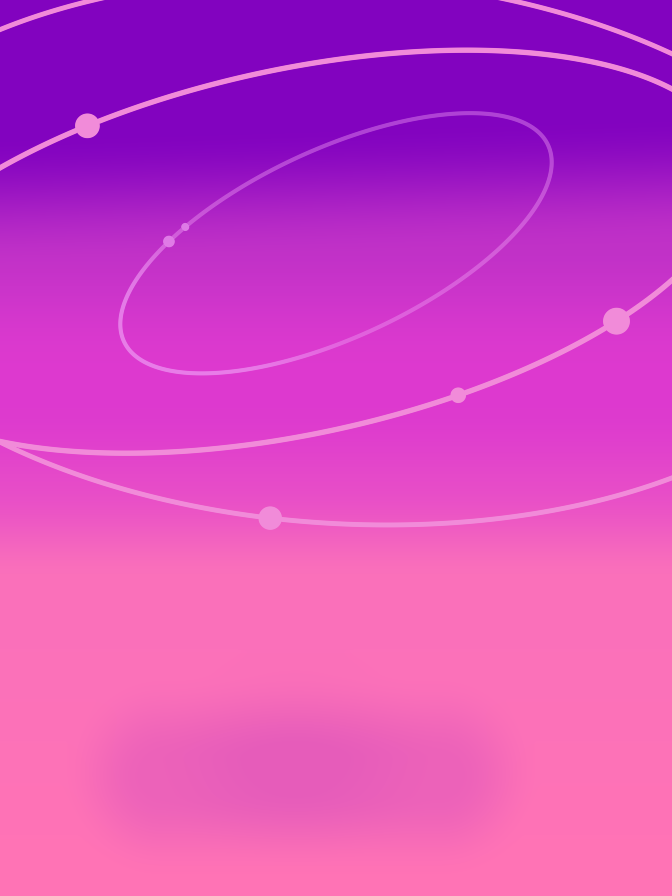
This background is drawn by a Shadertoy shader. Its source:

```glsl
// Sheared elliptical orbits with small moons over a violet to pink sky,
// with a soft cloud shadow below. Orbits are implicit ellipses divided by
// their gradient; the sky is a chain of smooth vertical blends.

const vec3 VIOLET  = vec3(0.51, 0.01, 0.75);
const vec3 ORCHID  = vec3(0.75, 0.19, 0.78);
const vec3 MAGENTA = vec3(0.865, 0.225, 0.81);
const vec3 ROSE    = vec3(0.91, 0.31, 0.78);
const vec3 PINK    = vec3(0.98, 0.44, 0.73);
const vec3 CORAL   = vec3(1.0, 0.45, 0.71);
const vec3 SHADOW  = vec3(0.90, 0.36, 0.73);
const vec3 LINE    = vec3(0.945, 0.545, 0.85);
const vec3 LILAC   = vec3(0.93, 0.60, 0.95);

// radii.x is the half width along the shear, radii.y the half height
struct Orbit { vec2 center; vec2 radii; float shear; };

float cover(float dist, float pixel) {
    return 1.0 - smoothstep(-0.6 * pixel, 0.6 * pixel, dist);
}

// Approximate distance to the outline of an orbit
float orbitDistance(vec2 p, Orbit o) {
    vec2 d = p - o.center;
    vec2 unit = vec2(d.x - o.shear * d.y, d.y) / o.radii;
    float len = max(length(unit), 1e-4);
    vec2 slope = unit / (len * o.radii);
    slope.y -= o.shear * slope.x;
    return abs(len - 1.0) / length(slope);
}

vec2 orbitPoint(Orbit o, float phase) {
    vec2 d = o.radii * vec2(cos(phase), sin(phase));
    return o.center + vec2(d.x + o.shear * d.y, d.y);
}

float ring(vec2 p, Orbit o, float width, float pixel) {
    return cover(orbitDistance(p, o) - 0.5 * width, pixel);
}

float moon(vec2 p, Orbit o, float phase, float radius, float pixel) {
    return cover(length(p - orbitPoint(o, phase)) - radius, pixel);
}

// Sky colour from depth (0 at the top, 1 at the bottom)
vec3 sky(float depth, float x) {
    float tilted = depth + 0.03 * x;
    vec3 c = mix(VIOLET, ORCHID, smoothstep(0.14, 0.285, tilted));
    c = mix(c, MAGENTA, smoothstep(0.26, 0.41, depth));
    c = mix(c, ROSE, smoothstep(0.45, 0.575, depth));
    c = mix(c, PINK, smoothstep(0.545, 0.65, depth));
    return mix(c, CORAL, smoothstep(0.65, 1.0, depth));
}

// Blurred capsule with a rounder core
float cloud(vec2 p) {
    vec2 d = p - vec2(-0.039, -0.367);
    d.x -= clamp(d.x, -0.155, 0.155);
    float body = 1.0 - smoothstep(0.02, 0.115, length(d));
    float core = 1.0 - smoothstep(0.0, 0.13, length((p - vec2(-0.045, -0.345)) * vec2(0.75, 1.0)));
    return min(0.72 * body + 0.35 * core, 1.0);
}

void mainImage(out vec4 fragColor, in vec2 fragCoord) {
    float pixel = 1.0 / iResolution.y;
    vec2 p = (fragCoord - 0.5 * iResolution.xy) * pixel;

    Orbit inner  = Orbit(vec2(0.0, 0.2285), vec2(0.1885, 0.1452), 1.031);
    Orbit middle = Orbit(vec2(-0.0443, 0.2191), vec2(0.4505, 0.2249), 0.845);
    Orbit outer  = Orbit(vec2(0.0074, 0.2197), vec2(0.582, 0.3056), -0.163);

    // Sky and cloud shadow
    vec3 color = sky(0.5 - p.y, p.x);
    color = mix(color, SHADOW, cloud(p));

    // Faint inner orbit, brighter at its lower left
    vec2 d = p - inner.center;
    float glow = 1.0 - smoothstep(-0.24, -0.08, 0.7 * d.x + d.y);
    float faint = ring(p, inner, 0.0046, pixel) * mix(0.42, 0.7, glow);
    float smallMoons = max(moon(p, inner, 3.128, 0.0065, pixel),
                           moon(p, inner, 3.016, 0.0045, pixel));
    color = mix(color, LILAC, max(faint, 0.72 * smallMoons));

    // Large orbits and their moons
    float lines = max(ring(p, middle, 0.006, pixel), ring(p, outer, 0.0055, pixel));
    lines = max(lines, moon(p, middle, 2.467, 0.0138, pixel));
    lines = max(lines, moon(p, middle, -0.352, 0.015, pixel));
    lines = max(lines, moon(p, middle, -0.793, 0.0087, pixel));
    lines = max(lines, moon(p, outer, -1.795, 0.0131, pixel));
    color = mix(color, LINE, lines);

    fragColor = vec4(color, 1.0);
}
```
